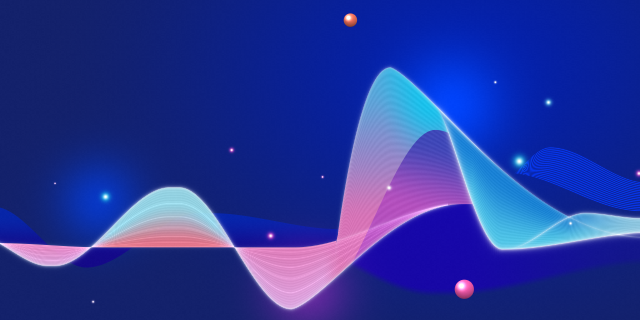
This background is drawn by a Shadertoy shader. Its source:

```glsl
// Translucent pastel ribbon waving over a deep blue field with glows and beads.

const vec3 NAVY = vec3(0.075, 0.13, 0.42);
const vec3 ROYAL = vec3(0.015, 0.125, 0.67);
const vec3 ELECTRIC = vec3(0.0, 0.27, 1.0);
const vec3 VIOLET = vec3(0.10, 0.0, 0.70);
const vec3 PINK = vec3(0.91, 0.49, 0.72);
const vec3 BLUSH = vec3(0.91, 0.70, 0.91);
const vec3 CORAL = vec3(0.93, 0.45, 0.50);
const vec3 MIST = vec3(0.62, 0.88, 0.92);
const vec3 CYAN = vec3(0.10, 0.82, 0.94);
const vec3 MAGENTA = vec3(0.80, 0.20, 0.85);
const float RIM = 0.004;
const float GRAIN = 0.008;
const int STRANDS = 7;
const int SPARKS = 12;

// Sparks: x, y, radius, tint (0 pink, 0.5 white, 1 cyan)
const vec4 SPARK[SPARKS] = vec4[SPARKS](
    vec4(0.724, 0.531, 0.007, 0), vec4(0.172, 0.427, 0.003, 0.2),
    vec4(0.330, 0.385, 0.014, 1), vec4(0.846, 0.263, 0.01, 0),
    vec4(1.008, 0.447, 0.004, 0.1), vec4(1.216, 0.413, 0.007, 0.5),
    vec4(1.548, 0.743, 0.004, 0.4), vec4(1.714, 0.680, 0.01, 0.9),
    vec4(1.623, 0.496, 0.019, 1), vec4(1.783, 0.302, 0.005, 0.6),
    vec4(0.291, 0.057, 0.004, 0.3), vec4(1.997, 0.458, 0.009, 0));

float hash(vec2 p) { return fract(sin(dot(p, vec2(127.1, 311.7))) * 43758.5453); }

// Eased step from a to b; skew below one rises earlier
float swing(float x, float a, float b, float skew) {
    return smoothstep(0.0, 1.0, pow(clamp((x - a) / (b - a), 0.0, 1.0), skew));
}
float swing(float x, float a, float b) { return swing(x, a, b, 1.0); }

// Vertical offset turned into distance from the curve
float curveDist(float d) {
    return d / max(length(vec2(dFdx(d), dFdy(d))) * iResolution.y, 1.0);
}
float fill(float d) { return clamp(0.5 + d * iResolution.y, 0.0, 1.0); }
float above(float d) { return fill(curveDist(d)); }
float line(float d, float width) { return exp(-abs(curveDist(d)) / width); }

float glow(vec2 p, vec2 center, float radius) {
    vec2 q = (p - center) / radius;
    return exp(-dot(q, q));
}

void bead(inout vec3 col, vec2 p, vec2 center, float radius, vec3 tint) {
    vec2 q = (p - center) / radius;
    vec3 shade = tint * (0.95 + 0.25 * q.y - 0.2 * dot(q, q));
    shade += 0.85 * glow(q, vec2(-0.3, 0.35), 0.38);
    col = mix(col, shade, fill(radius - length(p - center)));
}

void mainImage(out vec4 fragColor, in vec2 fragCoord) {
    vec2 p = fragCoord / iResolution.y;
    float x = p.x, y = p.y;

    // Field and halos
    float lit = 1.0 - smoothstep(0.0, 1.0, length((p - vec2(1.45, 0.8)) * vec2(0.75, 1)));
    vec3 col = mix(NAVY, ROYAL, lit);
    col = mix(col, ELECTRIC, 0.95 * glow(p, vec2(1.41, 0.67), 0.16));
    col = mix(col, ELECTRIC, 0.6 * glow(p, vec2(0.31, 0.37), 0.13));

    // Ribbon curves
    float base = 0.24 - 0.013 * swing(x, 0.0, 0.32) + 0.135 * swing(x, 0.92, 1.445);
    float wave = 0.265 - 0.096 * swing(x, -0.08, 0.15) + 0.245 * swing(x, 0.17, 0.53)
        - 0.38 * swing(x, 0.56, 0.91) + 0.328 * swing(x, 0.91, 1.445, 0.75);
    float crest = 0.11 + 0.679 * swing(x, 1.035, 1.22, 0.53) - 0.531 * swing(x, 1.22, 2.02, 0.68);
    float drop = 0.68 - 0.459 * swing(x, 1.35, 1.57, 0.85) + 0.054 * swing(x, 1.57, 2.05);
    float inner = 0.05 + 0.544 * swing(x, 0.98, 1.36) - 0.3 * swing(x, 1.36, 1.75);
    float tail = 0.222 + 0.112 * swing(x, 1.58, 1.83) - 0.016 * swing(x, 1.83, 2.0);
    float low = min(min(base, wave), drop);
    float high = max(max(crest, tail), max(base, wave) * step(x, 1.3));

    // Back waves and threaded mesh
    float back = 0.354 - 0.19 * swing(x, -0.02, 0.27) + 0.17 * swing(x, 0.27, 0.62)
        - 0.05 * swing(x, 0.66, 1.06);
    float backMask = above(y - min(back, base)) * above(max(back, base) - y) * step(x, 1.1);
    col = mix(col, mix(VIOLET * 0.8, vec3(0.01, 0.15, 0.74), smoothstep(0.2, 0.33, y)), 0.75 * backMask);
    float under = 0.25 - 0.18 * swing(x, 0.85, 1.35) + 0.1 * swing(x, 1.4, 2.05);
    float underMask = smoothstep(0.0, 0.03, y - under) * above(high - y) * smoothstep(0.85, 1.1, x);
    col = mix(col, VIOLET, underMask * (0.78 - 0.45 * smoothstep(1.4, 2.0, x)));
    float meshTop = 0.42 + 0.12 * swing(x, 1.54, 1.72) - 0.11 * swing(x, 1.72, 2.02);
    float meshLow = 0.46 - 0.12 * swing(x, 1.58, 2.0);
    float threads = sin(110.0 * (y - meshLow) / max(meshTop - meshLow, 0.03));
    float mesh = above(meshTop - y) * above(y - meshLow) * step(1.54, x);
    col = mix(col, vec3(0.03, 0.22, 0.95), mesh * (0.55 + 0.35 * threads));
    col = mix(col, MAGENTA, 0.45 * glow(p, vec2(0.96, 0.09), 0.13));

    // Ribbon body, tinted along its length
    float body = above(y - low) * above(high - y);
    float across = clamp((y - low) / max(high - low, 0.01), 0.0, 1.0);
    vec3 pale = mix(BLUSH, PINK, across);
    vec3 tint = mix(pale, mix(CORAL, MIST, smoothstep(0.0, 0.75, across)), smoothstep(0.25, 0.36, x));
    tint = mix(tint, pale, smoothstep(0.66, 0.78, x));
    vec3 hill = mix(PINK, vec3(0.6, 0.58, 0.8), smoothstep(0.3, 0.56, y));
    hill = mix(hill, vec3(0.36, 0.71, 0.87), smoothstep(0.5, 0.74, y));
    hill = mix(hill, CYAN, smoothstep(1.16, 1.33, x + 0.25 * (y - 0.7)) * smoothstep(0.45, 0.68, y));
    tint = mix(tint, hill, smoothstep(1.0, 1.07, x));
    vec3 shadow = mix(vec3(0.76, 0.34, 0.75), vec3(0.26, 0.3, 0.72), smoothstep(0.34, 0.58, y + 0.25 * (x - 1.3)));
    tint = mix(tint, shadow, above(inner - y) * above(drop - y) * smoothstep(1.0, 1.12, x));
    float sheet = above(y - drop) * step(1.35, x);
    vec3 veil = mix(vec3(0.36, 0.9, 0.95), vec3(0.1, 0.58, 0.86), smoothstep(0.0, 0.9, across));
    tint = mix(tint, mix(veil, MIST, smoothstep(1.7, 2.0, x)), sheet);
    col = mix(col, tint, body * (0.92 - 0.06 * sheet));

    // Fine strands and bright rims
    col += 0.015 * body * sin(150.0 * across);
    for (int i = 1; i < STRANDS; i++) {
        float k = float(i) / float(STRANDS);
        col += 0.08 * body * line(y - mix(base, wave, k * k), 0.0025) * step(x, 1.4);
    }
    float rims = smoothstep(1.46, 1.36, x) * (0.6 * line(y - wave, RIM) + 0.15 * line(y - base, RIM));
    rims += line(y - crest, RIM) * smoothstep(1.04, 1.07, x) * (0.3 + 0.6 * glow(p, vec2(1.42, 0.6), 0.2));
    rims += line(y - drop, RIM * 1.5) * smoothstep(1.36, 1.41, x) * 0.8;
    rims += line(y - tail, RIM) * smoothstep(1.58, 1.68, x) * 0.6;
    col = mix(col, vec3(0.93, 0.96, 1), min(rims, 1.0));

    // Sparks and beads
    for (int i = 0; i < SPARKS; i++) {
        vec4 s = SPARK[i];
        vec3 hue = mix(vec3(1, 0.3, 0.85), CYAN, s.w);
        hue = mix(vec3(1), hue, abs(2.0 * s.w - 1.0));
        col = mix(col, hue, 0.9 * glow(p, s.xy, s.z));
        col = mix(col, vec3(1), glow(p, s.xy, s.z * 0.5));
    }
    bead(col, p, vec2(1.095, 0.937), 0.021, vec3(0.95, 0.45, 0.36));
    bead(col, p, vec2(1.451, 0.096), 0.03, vec3(1, 0.36, 0.7));

    col += GRAIN * (hash(floor(p * 256.0)) - 0.5);
    fragColor = vec4(clamp(col, 0.0, 1.0), 1);
}
```
